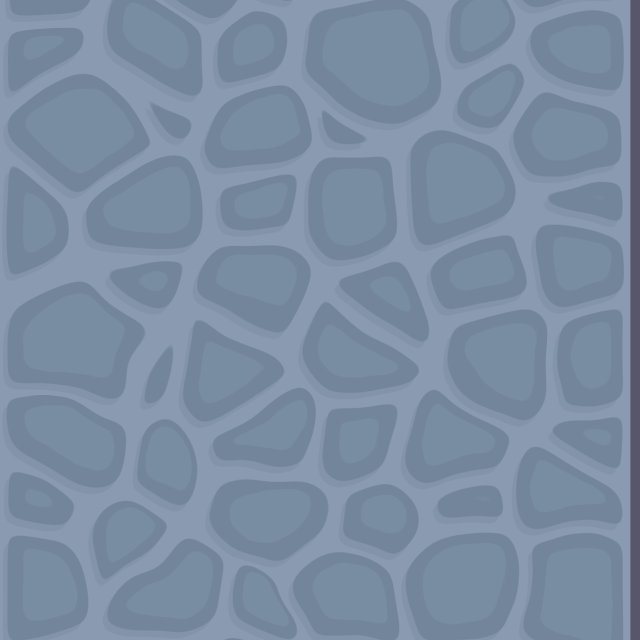
This texture is drawn by a Shadertoy shader. Its source:

```glsl
// Flat cartoon cobblestones with dark rims and soft drop shadows, beside a dark strip.

const float WALL_WIDTH = 0.985;
const vec2 CELL = vec2(WALL_WIDTH / 6.0, 0.125);

vec3 hash3(vec2 p) {
    vec3 q = fract(vec3(p.xyx) * vec3(0.1031, 0.1030, 0.0973) + 0.37);
    q += dot(q, q.yxz + 33.33);
    return fract((q.xxy + q.yzz) * q.zyx);
}

vec3 noise3(vec2 p) {
    vec2 i = floor(p), f = fract(p);
    f = f * f * f * (f * (f * 6.0 - 15.0) + 10.0);
    return mix(mix(hash3(i), hash3(i + vec2(1, 0)), f.x),
               mix(hash3(i + vec2(0, 1)), hash3(i + vec2(1, 1)), f.x), f.y);
}

// Stone centre in xy, size weight in z
vec3 stoneSite(vec2 id) {
    vec3 h = hash3(id + 17.0);
    return vec3((id + 0.5 + 0.72 * (h.xy - 0.5)) * CELL, 0.0105 * h.z);
}

bool insideWall(vec2 id) {
    return id.x >= 0.0 && id.x < 6.0;
}

// x: depth inside a stone (negative in the mortar), y: rim width of that stone
vec2 stoneField(vec2 p) {
    vec3 wobble = noise3(p * 11.0 + 5.0);
    vec2 q = p + 0.026 * (wobble.xy - 0.5);
    vec2 base = floor(q / CELL);

    // Closest site, with larger stones claiming more room
    vec3 own = vec3(0.0);
    vec2 ownId = base;
    float nearest = 1e5;
    for (int y = -2; y <= 2; y++)
    for (int x = -2; x <= 2; x++) {
        vec2 id = base + vec2(x, y);
        if (!insideWall(id)) continue;
        vec3 site = stoneSite(id);
        vec2 d = q - site.xy;
        float power = dot(d, d) - site.z;
        if (power < nearest) { nearest = power; own = site; ownId = id; }
    }

    // Soft minimum of the distances to all borders rounds the corners
    float k = 0.009;
    float sum = exp(-p.x / k) + exp(-(WALL_WIDTH - p.x) / k);
    for (int y = -2; y <= 2; y++)
    for (int x = -2; x <= 2; x++) {
        vec2 id = base + vec2(x, y);
        if (!insideWall(id) || id == ownId) continue;
        vec3 site = stoneSite(id);
        vec2 d = q - site.xy;
        float border = (dot(d, d) - site.z - nearest) / (2.0 * length(site.xy - own.xy));
        sum += exp(-border / k);
    }
    float inset = 0.009 + 0.006 * wobble.z;
    float rim = mix(0.012, 0.021, smoothstep(0.0, 0.005, own.z));
    return vec2(-k * log(sum) - inset, rim);
}

void mainImage(out vec4 fragColor, in vec2 fragCoord) {
    vec2 uv = fragCoord / iResolution.xy;
    float blur = 0.8 / iResolution.y;

    vec3 mortar = vec3(0.541, 0.604, 0.694);
    vec3 shadow = vec3(0.510, 0.576, 0.668);
    vec3 rimColor = vec3(0.447, 0.522, 0.608);
    vec3 faceColor = vec3(0.471, 0.553, 0.635);
    vec3 strip = vec3(0.345, 0.337, 0.416);

    // Shadow falls to the lower left; the face sits toward the upper right
    float shadowDepth = stoneField(uv + vec2(0.007, 0.010)).x;
    float stoneDepth = stoneField(uv).x;
    vec2 face = stoneField(uv - vec2(0.003, 0.004));
    float ripple = 0.004 * (noise3(uv * 38.0).x - 0.5);

    vec3 color = mix(mortar, shadow, smoothstep(-blur, blur, shadowDepth));
    color = mix(color, rimColor, smoothstep(-blur, blur, stoneDepth));
    color = mix(color, faceColor, smoothstep(-blur, blur, face.x - face.y + ripple));

    // Dark strip at the right
    color = mix(color, strip, smoothstep(-blur, blur, uv.x - WALL_WIDTH));
    fragColor = vec4(color, 1.0);
}
```
